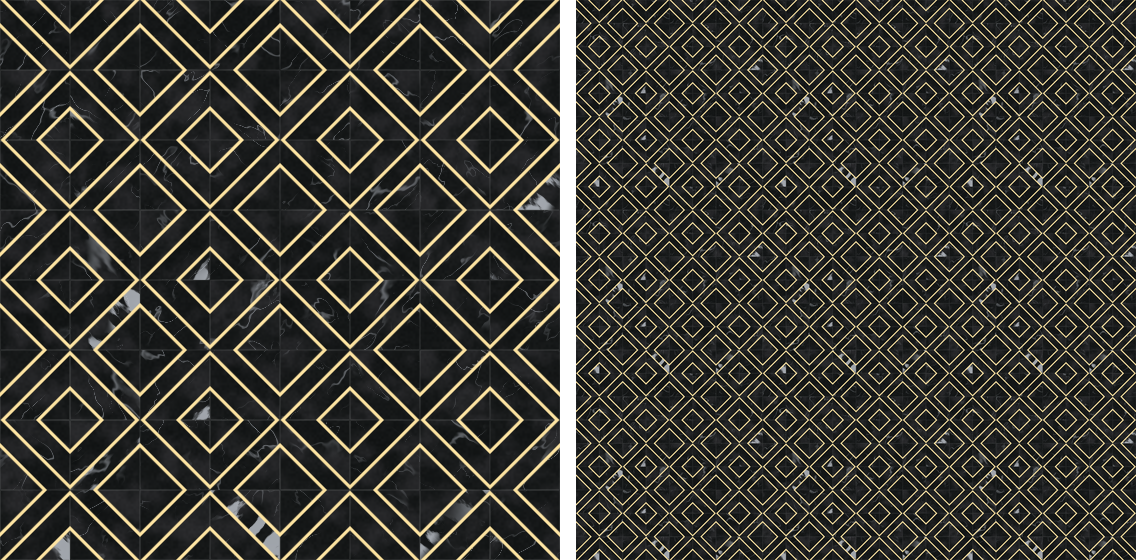
Left, the tile; right, the same tile 3 across and 3 down.
Reproduce this pattern procedurally as a Shadertoy shader.

```glsl
// Black marble tiles inlaid with nested brass diamonds, four repeats each way.

const float REPEATS = 4.0;
const vec3 MARBLE_DARK = vec3(0.078, 0.087, 0.088);
const vec3 MARBLE_PALE = vec3(0.152, 0.154, 0.162);
const vec3 VEIN = vec3(0.72, 0.74, 0.77);
const vec3 JOINT = vec3(0.40, 0.41, 0.41);
const vec3 BRASS = vec3(0.99, 0.89, 0.63);

float hash(vec2 p) {
    vec3 q = fract(vec3(p.xyx) * 0.1031);
    q += dot(q, q.yzx + 33.33);
    return fract((q.x + q.y) * q.z);
}

// Value noise that wraps after a whole number of lattice cells.
float noise(vec2 p, float period) {
    vec2 i = floor(p), f = fract(p);
    f = f * f * (3.0 - 2.0 * f);
    vec2 a = mod(i, period), b = mod(i + 1.0, period);
    return mix(mix(hash(a), hash(vec2(b.x, a.y)), f.x),
               mix(hash(vec2(a.x, b.y)), hash(b), f.x), f.y);
}

float fbm(vec2 p, float period) {
    float sum = 0.0, gain = 0.5;
    for (int i = 0; i < 4; i++) {
        sum += gain * noise(p, period);
        p = p * 2.0 + 5.3;
        period *= 2.0;
        gain *= 0.5;
    }
    return sum / 0.9375;
}

// Thin crooked lines where warped noise crosses its middle value.
float veins(vec2 p, float period, float width) {
    vec2 warp = vec2(fbm(p, period), fbm(p + 17.7, period));
    float ridge = abs(noise(p + 1.8 * warp, period) - 0.5);
    return 1.0 - smoothstep(0.0, width, ridge);
}

// Coverage of a stripe of the given half width, at distance d from its centre.
float stripe(float d, float halfWidth, float pixel) {
    return clamp(0.5 + (halfWidth - abs(d)) / pixel, 0.0, 1.0);
}

// One stone piece: p in repeats, piece is a unique label.
vec3 marble(vec2 p, vec2 piece) {
    vec2 shift = 37.0 * vec2(hash(piece), hash(piece + 41.0));
    float lean = hash(piece + 83.0) < 0.6 ? 1.0 : -1.0;
    vec2 along = vec2(p.x + lean * p.y, p.x - lean * p.y);

    // Clouds and grain
    float cloud = fbm(p * 5.0 + shift, 5.0 * REPEATS);
    float grain = noise(p * 56.0 + shift, 56.0 * REPEATS) - 0.5;
    vec3 color = mix(MARBLE_DARK, MARBLE_PALE, smoothstep(0.38, 0.80, cloud));
    color += 0.022 * grain + 0.012 * (hash(piece + 7.0) - 0.5);

    // Faint hairlines, a few of them brighter
    float patches = noise(p * 4.0 + shift.yx, 4.0 * REPEATS);
    float hair = veins(along * vec2(2.0, 4.0) + shift, 4.0 * REPEATS, 0.03);
    hair *= smoothstep(0.50, 0.85, patches);
    float scratch = veins(along * vec2(3.0, 6.0) + shift.yx, 12.0 * REPEATS, 0.035);
    scratch *= smoothstep(0.55, 0.9, noise(p * 7.0 + shift, 7.0 * REPEATS));
    color = mix(color, VEIN, 0.45 * hair + 0.22 * scratch);

    // Rare white quartz streaks
    float rare = step(0.95, hash(piece + 131.0));
    float streak = fbm(along * vec2(4.0, 10.0) + shift, 20.0 * REPEATS);
    float blob = smoothstep(0.35, 0.65, noise(p * 5.0 + shift.yx, 5.0 * REPEATS));
    float quartz = rare * blob * smoothstep(0.46, 0.60, streak);
    return mix(color, VEIN, 0.85 * quartz);
}

void mainImage(out vec4 fragColor, in vec2 fragCoord) {
    vec2 p = fragCoord / iResolution.xy * REPEATS;
    float pixel = REPEATS / min(iResolution.x, iResolution.y);

    // Diamond radius: 0 at the small diamond's centre, 1 at the large one's
    vec2 q = abs(fract(p - vec2(0.0, 0.5)) - 0.5);
    float radius = q.x + q.y;

    // Stone pieces, cut by the tile grid and by the inlay
    float ring = step(0.227, radius) + step(0.480, radius) + step(0.680, radius);
    vec2 tile = mod(floor(p * 2.0), 2.0 * REPEATS);
    vec3 color = marble(p, tile + vec2(ring * 16.0, 0.0));

    // Hairline joints between square tiles
    vec2 edge = 0.5 * abs(fract(p * 2.0 + 0.5) - 0.5);
    float joint = stripe(min(edge.x, edge.y), 0.0022, pixel);
    float wear = noise(p * 6.0, 6.0 * REPEATS);
    color = mix(color, JOINT, joint * mix(0.35, 1.0, wear));

    // Brass inlay: small diamond, lattice, large diamond
    float inlay = min(abs(radius - 0.227), abs(radius - 0.480));
    inlay = min(inlay, abs(radius - 0.680)) * inversesqrt(2.0);
    float sheen = 0.03 * (noise(p * 9.0, 9.0 * REPEATS) - 0.5);
    color = mix(color, BRASS + sheen, stripe(inlay, 0.0114, pixel * 1.2));

    fragColor = vec4(clamp(color, 0.0, 1.0), 1.0);
}
```
